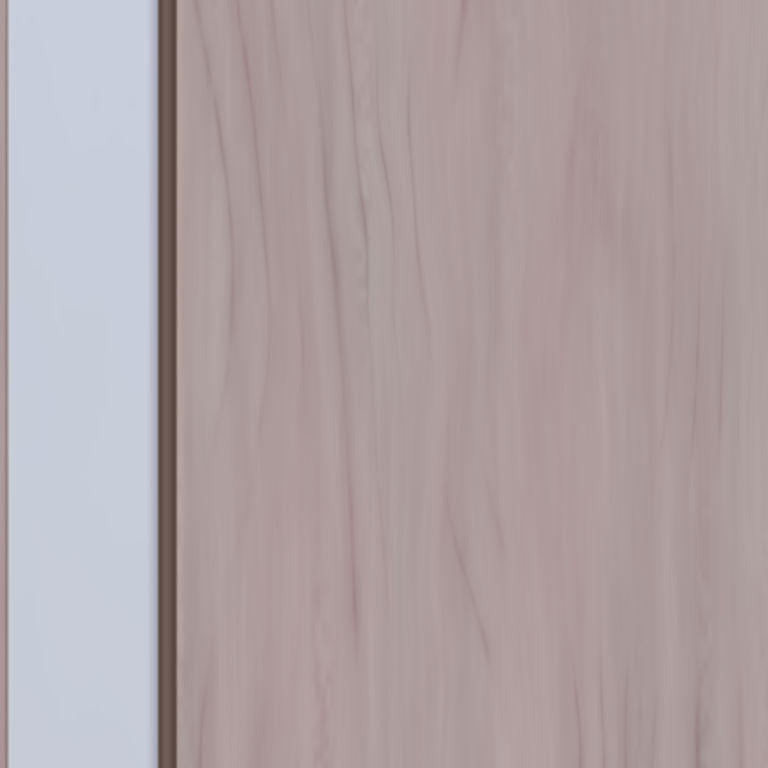
Write a WebGL 2 fragment shader that draws this texture.

```glsl
#version 300 es
precision highp float;

uniform vec2 u_resolution;
out vec4 fragColor;

#define PANEL_LEFT 0.011
#define GROOVE_LEFT 0.206
#define GROOVE_RIGHT 0.230
#define EDGE_SOFTNESS 0.0028
#define RING_COUNT 17.0
#define VEIN_STRENGTH 0.40
#define STREAK_STRENGTH 0.52
#define WOOD_LIGHT vec3(0.704, 0.647, 0.643)
#define WOOD_DARK vec3(0.600, 0.515, 0.520)
#define PANEL_COLOR vec3(0.780, 0.802, 0.852)
#define GROOVE_LIGHT vec3(0.435, 0.365, 0.340)
#define GROOVE_DARK vec3(0.325, 0.258, 0.228)

float hash(vec2 p) {
    return fract(sin(dot(p, vec2(127.1, 311.7))) * 43758.5453);
}

float valueNoise(vec2 p) {
    vec2 cell = floor(p);
    vec2 f = fract(p);
    f = f * f * (3.0 - 2.0 * f);
    float bottom = mix(hash(cell), hash(cell + vec2(1.0, 0.0)), f.x);
    float top = mix(hash(cell + vec2(0.0, 1.0)), hash(cell + vec2(1.0, 1.0)), f.x);
    return mix(bottom, top, f.y);
}

float fbm(vec2 p) {
    float sum = 0.0;
    float amplitude = 0.53;
    for (int i = 0; i < 4; i++) {
        sum += amplitude * valueNoise(p);
        p = p * 2.03 + vec2(17.3, 9.1);
        amplitude *= 0.5;
    }
    return sum;
}

float softStep(float edge, float x) {
    return smoothstep(edge - EDGE_SOFTNESS, edge + EDGE_SOFTNESS, x);
}

vec3 woodColor(vec2 uv) {
    // Gentle sideways drift, strongest around the middle of the board
    float figure = smoothstep(0.25, 0.50, uv.x) * (1.0 - smoothstep(0.60, 0.85, uv.x));
    float drift = valueNoise(vec2(uv.x * 6.0, uv.y * 2.6) + 3.7) - 0.5;
    drift += 0.35 * (valueNoise(vec2(uv.x * 14.0, uv.y * 7.0) + 8.0) - 0.5);
    float x = uv.x + drift * mix(0.015, 0.045, figure);

    // Wide bands, thin streaks and fine fibres
    float bands = fbm(vec2(x * 9.0, uv.y * 1.1) + 21.0) - 0.5;
    float streaks = fbm(vec2(x * 48.0, uv.y * 2.2) + 5.0) - 0.5;
    float fibres = valueNoise(vec2(x * 150.0, uv.y * 14.0) + 40.0) - 0.5;
    float shade = 0.27 + 0.42 * bands + STREAK_STRENGTH * streaks + 0.10 * fibres;

    // Narrow blurred veins that fade in and out along the grain
    float ringField = x * RING_COUNT + 2.4 * valueNoise(vec2(x * 7.0, uv.y * 1.6) + 60.0);
    float fromVein = abs(fract(ringField) - 0.5);
    float vein = 0.65 * exp(-pow(fromVein / 0.055, 2.0)) + 0.45 * exp(-pow(fromVein / 0.18, 2.0));
    float presence = smoothstep(0.35, 0.85, valueNoise(vec2(x * 13.0, uv.y * 4.0) + 81.0));
    float roughness = 0.55 + 0.9 * valueNoise(vec2(x * 90.0, uv.y * 24.0));
    shade += VEIN_STRENGTH * vein * presence * roughness;

    // Short faint pores gathered in a few straight lines
    float poreLine = smoothstep(0.58, 0.85, valueNoise(vec2(uv.x * 36.0, uv.y * 1.2) + 12.0));
    float pore = valueNoise(vec2(x * 150.0, uv.y * 60.0)) - 0.4;
    shade += 0.30 * pore * poreLine;

    // Cool and rosy regions
    vec3 color = mix(WOOD_LIGHT, WOOD_DARK, clamp(shade, -0.15, 1.0));
    float warmth = fbm(vec2(x * 10.0, uv.y * 1.4) + 33.0) - 0.5;
    return color + warmth * vec3(0.030, -0.022, -0.014);
}

vec3 panelColor(vec2 uv) {
    vec3 color = PANEL_COLOR + 0.010 * (fbm(uv * vec2(9.0, 4.0)) - 0.5);
    color += 0.012 * (uv.y - 0.5) * vec3(0.3, 0.6, 1.0);
    float shadow = smoothstep(GROOVE_LEFT - 0.016, GROOVE_LEFT, uv.x);
    color -= shadow * vec3(0.120, 0.135, 0.130);
    float litEdge = 1.0 - smoothstep(0.0, 0.008, uv.x - PANEL_LEFT);
    return color + 0.012 * litEdge;
}

vec3 grooveColor(vec2 uv) {
    float across = (uv.x - GROOVE_LEFT) / (GROOVE_RIGHT - GROOVE_LEFT);
    float ridge = smoothstep(0.08, 0.38, across) * (1.0 - smoothstep(0.48, 0.85, across));
    return mix(GROOVE_DARK, GROOVE_LIGHT, 0.2 + 0.8 * ridge);
}

void main() {
    vec2 uv = gl_FragCoord.xy / u_resolution;
    vec3 color = woodColor(uv);

    // Dark seam beside the panel and pale bevel beside the groove
    float seam = smoothstep(0.004, 0.009, uv.x) * (1.0 - softStep(PANEL_LEFT, uv.x));
    color -= 0.10 * seam;
    float bevel = 1.0 - smoothstep(0.002, 0.012, uv.x - GROOVE_RIGHT);
    color += bevel * softStep(GROOVE_RIGHT, uv.x) * vec3(0.030, 0.018, 0.002);

    // Panel and groove over the wood
    float panelMask = softStep(PANEL_LEFT, uv.x) * (1.0 - softStep(GROOVE_LEFT, uv.x));
    float grooveMask = softStep(GROOVE_LEFT, uv.x) * (1.0 - softStep(GROOVE_RIGHT, uv.x));
    color = mix(color, panelColor(uv), panelMask);
    color = mix(color, grooveColor(uv), grooveMask);
    fragColor = vec4(color, 1.0);
}
```
